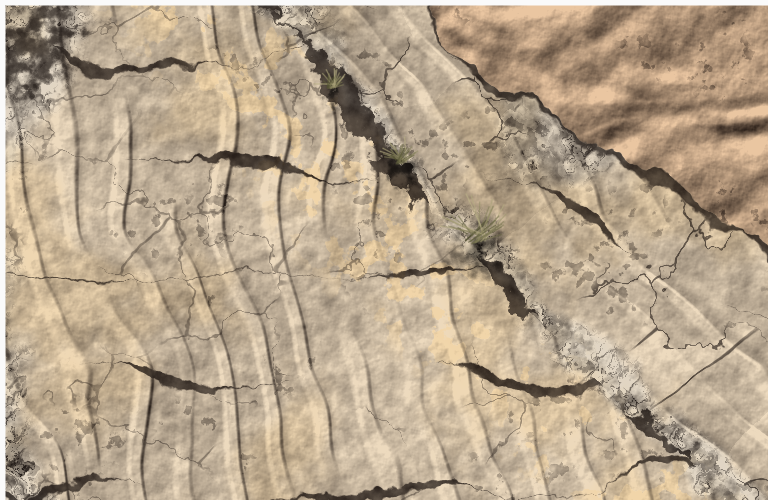
A WebGL 1 fragment shader for this texture:

```glsl
precision highp float;
// Weathered sandstone with ripple ridges, a diagonal rubble-filled fracture
// and a redder slab at upper right. A lit height field gives relief,
// Voronoi cells give rubble and joints, segments give grass.
uniform vec2 u_resolution;

#define RIPPLE_PITCH 0.098
#define RIPPLE_HEIGHT 0.004
#define ROCK_TONE 0.85
#define RELIEF 0.85
#define GRIT 0.42
#define SHADOW vec3(0.20, 0.165, 0.14)
#define SUNLIT vec3(0.85, 0.78, 0.68)
#define OCHRE vec3(1.02, 0.98, 0.89)
#define RUST vec3(0.99, 0.91, 0.85)
#define GREY vec3(0.95, 0.98, 1.03)
#define MARGIN 0.011

float hash(vec2 p) {
  vec3 q = fract(p.xyx * 0.1031);
  q += dot(q, q.yzx + 33.33);
  return fract((q.x + q.y) * q.z);
}
float noise(vec2 p) {
  vec2 i = floor(p), w = fract(p);
  w = w * w * (3.0 - 2.0 * w);
  return mix(mix(hash(i), hash(i + vec2(1, 0)), w.x),
    mix(hash(i + vec2(0, 1)), hash(i + 1.0), w.x), w.y);
}
// Fractal noise, roughly centred on zero
float fbm(vec2 p) {
  float sum = -0.48, amp = 0.5;
  for (int i = 0; i < 5; i++) {
    sum += amp * noise(p);
    p = mat2(1.6, 1.2, -1.2, 1.6) * p + 7.3;
    amp *= 0.5;
  }
  return sum;
}
// x: gap between the two nearest cells, y: random value of the cell
vec2 cells(vec2 p) {
  float near = 9.0, second = 9.0, id = 0.0;
  for (int j = -1; j <= 1; j++)
    for (int i = -1; i <= 1; i++) {
      vec2 c = floor(p) + vec2(i, j);
      float d = length(c + vec2(hash(c + 3.1), hash(c + 17.7)) - p);
      if (d < near) { second = near; near = d; id = hash(c + 41.3); }
      else second = min(second, d);
    }
  return vec2(second - near, id);
}
// 1 where d is below zero, with an edge of half width w
float below(float d, float w) { return 1.0 - smoothstep(-w, w, d); }
float fractureX(float depth) { return 0.54 + depth * (0.68 + 0.24 * depth); }

// Pale crest minus dark right flank; steeper left of the fracture
float ripple(vec2 p, float side) {
  float depth = 1.0 - p.y;
  float x = side < 0.0 ? p.x - 0.23 * depth : 0.85 * (p.x - 0.8 * depth);
  x += 0.1 * noise(p * vec2(3.2, 3.8)) + 0.025 * noise(p * 11.0);
  x /= RIPPLE_PITCH;
  float w = fract(x);
  float strength = smoothstep(0.1, 0.5, noise(vec2(floor(x) * 7.0, p.y * 4.5)));
  float crest = smoothstep(0.26, 0.42, w) * below(w - 0.63, 0.05);
  float flank = smoothstep(0.6, 0.69, w) * below(w - 0.82, 0.12);
  return (crest - 0.7 * flank) * strength;
}
float height(vec2 p, float side, float slab) {
  float bed = RIPPLE_HEIGHT * ripple(p, side) + 0.01 * fbm(p * 16.0);
  float lumps = 0.028 * noise(p * vec2(13, 21) + 3.0 * noise(p * 7.0));
  return mix(bed, lumps + 0.012 * fbm(p * 18.0), slab);
}

void main() {
  vec2 p = gl_FragCoord.xy / u_resolution.y;
  float px = 1.0 / u_resolution.y, depth = 1.0 - p.y;
  float rough = fbm(p * 12.0), grit = fbm(p * 45.0 + 9.0), patches = fbm(p * 7.0 + 11.0);
  float side = p.x - fractureX(depth) + 0.08 * rough;
  float edge = min(0.09 + 0.62 * (p.x - 0.88) - depth, 0.8 * (p.x - 0.88)) + 0.09 * rough;
  float bed = below(edge, px), slab = 1.0 - bed;

  // Lit surface with grit and pits
  float slope = height(p, side, slab) - height(p + vec2(-0.0024, 0.0032), side, slab);
  float tone = ROCK_TONE + RELIEF * slope / 0.004 + 0.4 * fbm(p * 3.0 + 5.0);
  tone += bed * 0.13 * ripple(p, side) - 0.14 * slab + GRIT * grit;
  tone -= 0.4 * smoothstep(0.14, 0.22, grit) * smoothstep(0.0, 0.15, patches);

  // Flaked patches beside the fracture
  float flakes = smoothstep(0.08, 0.12, fbm(p * 24.0 + 30.0)) * below(abs(side + 0.16) - 0.15, 0.1);
  tone += 0.12 * flakes;

  // Joint blocks at different levels right of the fracture
  vec2 block = cells(p * vec2(5, 6) + 0.9 * rough);
  float right = smoothstep(0.0, 0.03, side) * bed;
  tone += 0.16 * right * (block.y - 0.5);

  // Rubble: fracture, left margin, hollow under the slab
  float rubble = below(abs(side - 0.025) - 0.05 + 0.16 * patches, 0.03);
  rubble = max(rubble, below(p.x - 0.06 + 0.25 * patches - 0.06 * cos(depth * 6.3), 0.04));
  float hollow = length((p - vec2(1.1, 0.72)) * vec2(0.8, 1.2)) - 0.12;
  rubble = max(rubble, 0.8 * below(hollow + 0.25 * patches, 0.03)) * bed;
  vec2 stone = cells(p * 30.0 + 5.0 * rough + 3.0 * grit);
  float clefts = below(stone.x - 0.12, 0.1) * smoothstep(-0.08, 0.12, rough + grit);
  tone += rubble * (0.4 * stone.y - 0.26 - 0.6 * clefts + 0.8 * grit);

  // Level cracks that open and close, then block joints
  float dark = 0.0;
  for (int i = 0; i < 5; i++) {
    float k = float(i), level = 0.06 + 0.215 * k + 0.06 * rough + 0.02 * grit;
    level += 0.09 * noise(vec2(p.x * 4.5, k * 9.0)) + (side > 0.0 ? 0.5 * (p.x - 0.9) : 0.0);
    float open = smoothstep(0.3, 0.95, noise(vec2(p.x * 6.0 + 13.0 * k, k * 3.7)));
    float crack = below(abs(depth - level) - 0.011 * open * open * open, 1.1 * px);
    dark = max(dark, crack * smoothstep(0.0, 0.12, open));
  }
  float joint = below(block.x - 0.019, 0.011) * smoothstep(0.42, 0.6, noise(p * 8.0 + 8.0));
  dark = max(dark, (0.45 + 0.35 * right) * joint);

  // Deep shadows: open fracture, slab overhang, corner
  float gap = 0.032 * smoothstep(0.42, 0.9, noise(p * 10.0 + 4.0)) - 0.002;
  dark = max(dark, below(abs(side + 0.08 * grit) - gap, 0.0035));
  float overhang = 0.003 + 0.034 * noise(p * 8.0 + 20.0) * noise(p * 19.0);
  dark = max(dark, below(-edge - 0.02 * grit - overhang, 0.004)) * bed;
  float corner = length(p - vec2(0.0, 0.92)) - 0.06 + 0.3 * (patches + grit);
  dark = max(dark, 0.8 * below(corner, 0.04));
  tone = mix(tone, 0.06 + 0.5 * grit, 0.93 * dark);

  vec3 color = mix(SHADOW, SUNLIT, clamp(tone, -0.1, 1.12));
  float warm = max(flakes, 0.6 * smoothstep(-0.06, 0.17, fbm(p * 5.0 + 50.0)));
  color *= mix(vec3(1), OCHRE, warm * bed) * mix(vec3(1), GREY, rubble) * mix(vec3(1), RUST, slab);

  // Grass tufts along the fracture, the lowest one largest
  for (int n = 0; n < 3; n++) {
    float k = float(n), at = 0.17 + 0.15 * k, size = 0.035 + 0.013 * k * k;
    vec2 q = p - vec2(fractureX(at) + 0.02 * k, 1.0 - at);
    color *= 1.0 - 0.5 * below(length(q + vec2(0, size * 0.4)) + 0.1 * grit - size * 0.35, size * 0.35);
    for (int i = 0; i < 26; i++) {
      float r = hash(vec2(float(i) + 0.5, k * 5.0)), s = hash(vec2(k + 9.0, i * 3));
      vec2 foot = size * 0.5 * vec2(s - 0.5, r * 0.5 - 0.4);
      vec2 stem = size * (0.4 + 0.6 * s) * vec2(cos(3.1 * r), sin(3.1 * r)) - foot, d = q - foot;
      float away = length(d - stem * clamp(dot(d, stem) / dot(stem, stem), 0.0, 1.0));
      vec3 blade = mix(vec3(0.28, 0.28, 0.16), vec3(0.76, 0.72, 0.55), s);
      color = mix(color, blade, 0.8 * below(away - 0.001, px));
    }
  }

  // White margin at left and top
  color = mix(color, vec3(0.98), below(min(p.x, depth) - MARGIN, px));
  gl_FragColor = vec4(color, 1);
}
```
